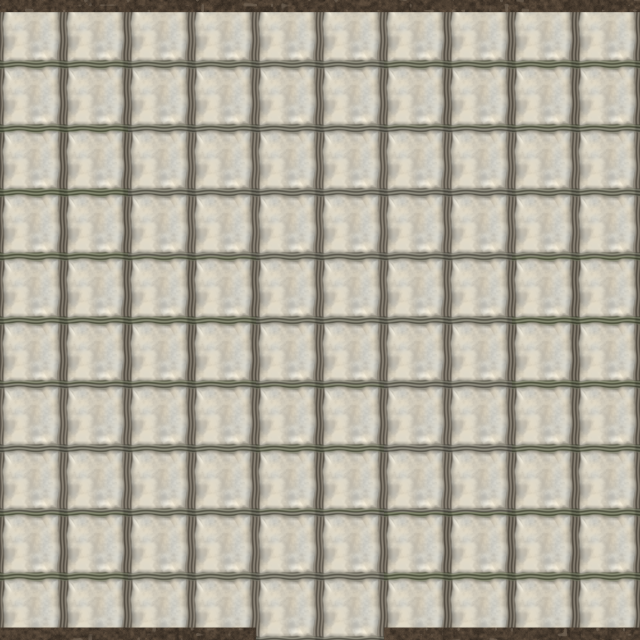
A WebGL 2 fragment shader for this texture:

```glsl
#version 300 es
precision highp float;
// Pale stone tiles in a ten by ten grid, with soft ridged grey joints.
// Every cell repeats one mottled face with chipped, glinting rims; joints
// vary by block, and strips of brown soil close the top and bottom.
uniform vec2 u_resolution;
out vec4 fragColor;

const float TAU = 6.2831853;

float hash(vec2 p) {
    vec3 q = fract(vec3(p.xyx) * 0.1031);
    q += dot(q, q.yzx + 33.33);
    return fract((q.x + q.y) * q.z);
}

float noise(vec2 p) {
    vec2 i = floor(p), f = fract(p);
    f = f * f * (3.0 - 2.0 * f);
    return mix(mix(hash(i), hash(i + vec2(1, 0)), f.x),
               mix(hash(i + vec2(0, 1)), hash(i + vec2(1, 1)), f.x), f.y);
}

float fbm(vec2 p) {
    float sum = 0.0, amp = 0.53;
    for (int k = 0; k < 4; k++) {
        sum += amp * noise(p);
        p = p * 2.03 + 7.1;
        amp *= 0.5;
    }
    return sum;
}

// Mottled face with warm and cool stains, in cell coordinates
vec3 stoneFace(vec2 f) {
    float mottle = smoothstep(0.25, 0.72, fbm(f * 6.0 + 3.0));
    vec3 stone = mix(vec3(0.75, 0.73, 0.68), vec3(0.87, 0.85, 0.79), mottle);
    float stain = noise(f * 7.0 + 41.0) - 0.5;
    return stone + stain * vec3(0.05, 0.015, -0.035);
}

// Bright slanted chips just inside the upper and lower rims
float rimGlint(vec2 f) {
    float top = smoothstep(0.72, 0.87, f.y) * smoothstep(0.97, 0.9, f.y);
    float bottom = smoothstep(0.22, 0.12, f.y) * smoothstep(0.03, 0.09, f.y);
    float chips = noise(vec2((f.x + 0.6 * f.y) * 13.0, f.y * 6.0) + 19.0);
    float sides = 0.45 + 0.55 * smoothstep(0.12, 0.38, abs(f.x - 0.5));
    return (top + bottom) * sides * smoothstep(0.45, 0.85, chips);
}

// Fine ridges running along a joint; across is the distance from its middle
float ridges(float across, float along, float seed) {
    float bend = 1.6 * noise(vec2(along * 5.0, seed));
    return 0.5 + 0.5 * cos(across * TAU / 0.052 + bend);
}

vec3 soil(vec2 p) {
    float grain = fbm(p * 170.0);
    vec3 earth = mix(vec3(0.17, 0.14, 0.11), vec3(0.41, 0.34, 0.27), grain);
    float pebble = smoothstep(0.8, 0.95, noise(p * 120.0 + 50.0));
    return mix(earth, vec3(0.47, 0.42, 0.36), 0.6 * pebble);
}

void main() {
    vec2 p = gl_FragCoord.xy / u_resolution;
    vec2 grid = p * 10.0;
    vec2 cell = floor(grid), f = fract(grid);
    float blockTone = hash(floor(cell / 2.0) + 9.0);

    // Signed distance to the nearest joint, gently bent along its length
    vec2 e = f - floor(f + 0.5);
    e.x += 0.008 * sin(TAU * f.y * 2.0) + 0.012;
    e.y += 0.009 * sin(TAU * f.x * 2.0 + 0.8) + 0.004;
    vec2 rough = vec2(noise(vec2(f.y * 11.0, 3.0)), noise(vec2(f.x * 11.0, 8.0)));
    vec2 d = abs(e) + 0.03 * (rough - 0.5);

    // Tile face, darkened toward its sides and lit on its rims
    vec3 color = stoneFace(f);
    color += 0.17 * rimGlint(f);
    vec2 shade = 1.0 - smoothstep(vec2(0.065, 0.055), vec2(0.17, 0.13), d);
    color *= 1.0 - 0.22 * max(shade.x, shade.y);

    // Joints: brownish uprights, greener cross bars on the calmer blocks
    vec2 joint = 1.0 - smoothstep(vec2(0.045, 0.035), vec2(0.092, 0.08), d);
    float uprightRidge = ridges(e.x, f.y, 2.0);
    float barRidge = ridges(e.y, f.x, 6.0);
    vec3 upright = mix(vec3(0.33, 0.305, 0.265), vec3(0.52, 0.49, 0.44), uprightRidge);
    vec3 bar = mix(vec3(0.32, 0.315, 0.26), vec3(0.53, 0.53, 0.46), barRidge);
    bar += mix(vec3(-0.02, 0.0, -0.03), vec3(0.03, 0.02, 0.04), blockTone);
    upright += 0.04 * (blockTone - 0.5);
    color = mix(color, upright, 0.95 * joint.x);
    color = mix(color, bar, 0.95 * joint.y);
    color *= 1.0 - 0.18 * joint.x * joint.y;

    // Soil strips; two middle columns reach past the lower one
    float soft = 0.75 / u_resolution.y;
    float upper = smoothstep(0.981 - soft, 0.981 + soft, p.y);
    float lower = 1.0 - smoothstep(0.0195 - soft, 0.0195 + soft, p.y);
    float sideSoft = 0.75 / u_resolution.x;
    lower *= smoothstep(0.1 - sideSoft, 0.1 + sideSoft, abs(p.x - 0.5));
    color = mix(color, soil(p), max(upper, lower));

    fragColor = vec4(clamp(color, 0.0, 1.0), 1.0);
}
```
